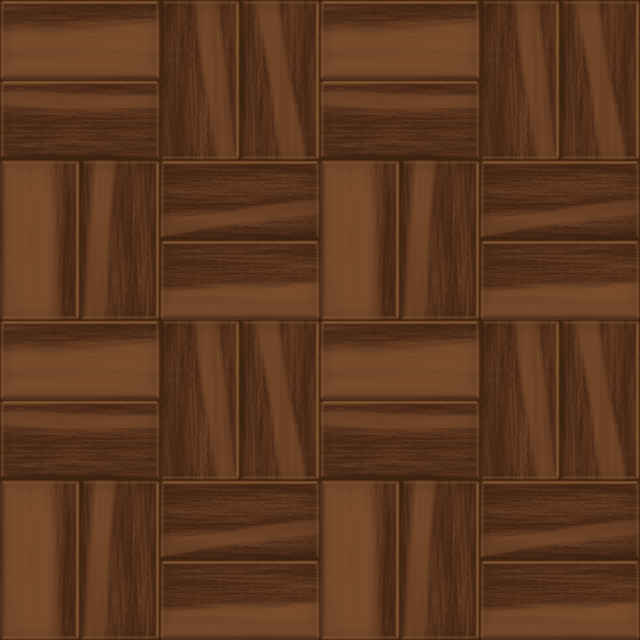
Write a Shadertoy shader that draws this pattern.

```glsl
const float BLOCKS = 4.0;
const vec3 GAP = vec3(0.25, 0.14, 0.06);
const vec3 HEARTWOOD = vec3(0.300, 0.165, 0.088);
const vec3 SAPWOOD = vec3(0.462, 0.287, 0.167);
const vec3 RIM = vec3(0.57, 0.375, 0.20);

// Pale figure of each plank: centre across, half width, slant along, strength
const vec4 FIGURES[8] = vec4[8](
    vec4(0.30, 0.37, 0.00, 0.84), vec4(0.14, 0.26, 0.08, 0.80),
    vec4(0.75, 0.09, -0.05, 0.56), vec4(0.70, 0.13, -0.22, 0.62),
    vec4(0.25, 0.13, 0.15, 0.62), vec4(0.28, 0.10, 0.30, 0.52),
    vec4(0.31, 0.33, 0.05, 0.84), vec4(0.50, 0.13, -0.35, 0.62));

vec2 randomGradient(vec2 cell) {
    float angle = 6.2832 * fract(sin(dot(cell, vec2(127.1, 311.7))) * 43758.5);
    return vec2(cos(angle), sin(angle));
}

float gradientNoise(vec2 p) {
    vec2 i = floor(p), f = p - i;
    vec2 w = f * f * f * (f * (f * 6.0 - 15.0) + 10.0);
    float a = dot(randomGradient(i), f);
    float b = dot(randomGradient(i + vec2(1, 0)), f - vec2(1, 0));
    float c = dot(randomGradient(i + vec2(0, 1)), f - vec2(0, 1));
    float d = dot(randomGradient(i + vec2(1, 1)), f - vec2(1, 1));
    return mix(mix(a, b, w.x), mix(c, d, w.x), w.y);
}

float roundedBox(vec2 p, vec2 halfSize, float radius) {
    vec2 q = abs(p) - halfSize + radius;
    return length(max(q, 0.0)) + min(max(q.x, q.y), 0.0) - radius;
}

// p.x runs along the plank and p.y across it, both from 0 to 1
vec3 woodColor(vec2 p, vec4 figure, float seed) {
    vec2 offset = vec2(17.3, 41.7) * (seed + 1.0);
    float warp = 0.08 * gradientNoise(p * vec2(1.6, 2.0) + offset);
    float across = p.y + warp;
    float centre = figure.x + figure.z * (p.x - 0.5);
    float away = abs(across - centre);
    float pale = 1.0 - smoothstep(0.75, 1.4, away / figure.y);
    float heart = smoothstep(0.15, 0.6, away) * (1.0 - pale);

    float streak = gradientNoise(vec2(p.x * 1.1, across * 5.0) + offset);
    float band = gradientNoise(vec2(p.x * 1.4, across * 16.0) + offset * 2.0);
    float grain = gradientNoise(vec2(p.x * 4.0, p.y * 33.0) + offset * 3.0);
    float pores = gradientNoise(vec2(p.x * 30.0, p.y * 47.0) + offset * 4.0);

    float tone = 0.21 + figure.w * pale - 0.10 * heart;
    tone += (0.46 * streak + 0.28 * band) * (1.0 - 0.45 * pale);
    tone += (0.46 * grain + 0.30 * pores) * (1.0 - 0.85 * pale);
    return mix(HEARTWOOD, SAPWOOD, clamp(tone, -0.12, 1.05));
}

// Bright upper side, softly bright ends, shaded lower side
vec3 bevel(vec3 color, vec2 p, vec2 halfSize, float dist) {
    vec2 inset = halfSize - abs(p);
    float side = p.y > 0.0 ? 0.80 : -0.5;
    float facing = mix(side, 0.40, smoothstep(-0.002, 0.002, inset.y - inset.x));
    float offset = (dist + 0.0038) / 0.0024;
    float rim = exp(-offset * offset);
    color *= 1.0 - 0.24 * exp(dist / 0.008);
    color = mix(color, RIM, rim * max(facing, 0.0));
    return mix(color, GAP, rim * max(-facing, 0.0));
}

void mainImage(out vec4 fragColor, in vec2 fragCoord) {
    vec2 uv = fragCoord / iResolution.y;
    float pixel = 1.0 / iResolution.y;

    // Checkerboard of blocks, alternating plank direction
    vec2 block = floor(uv * BLOCKS);
    vec2 local = fract(uv * BLOCKS);
    bool upright = mod(block.x + block.y, 2.0) < 0.5;
    if (upright) local = local.yx;

    // Two planks per block; the set repeats every two blocks
    float strip = floor(local.y * 2.0);
    vec2 plank = vec2(local.x, fract(local.y * 2.0));
    vec2 parity = mod(block, 2.0);
    float id = parity.x + 2.0 * parity.y + 4.0 * strip;

    vec2 halfSize = vec2(0.5, 0.25) / BLOCKS;
    vec2 p = (plank * 2.0 - 1.0) * halfSize;
    float dist = roundedBox(p, halfSize, 0.006);

    vec3 color = woodColor(plank, FIGURES[int(id)], id);
    color = bevel(color, p, halfSize, dist);
    float gap = smoothstep(-pixel, pixel, dist + 0.0008);
    fragColor = vec4(mix(color, GAP, gap), 1.0);
}
```
